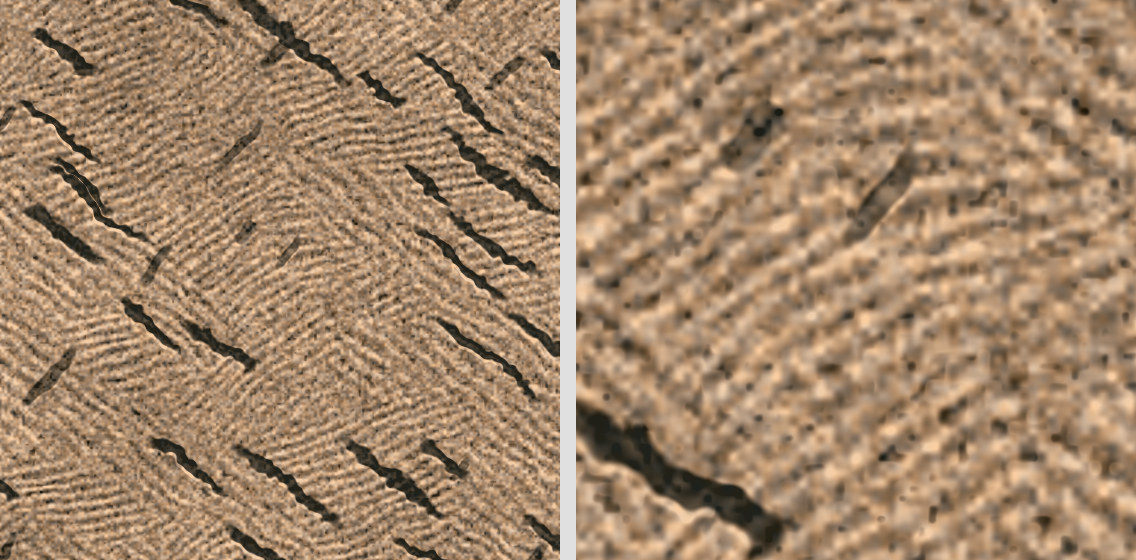
Left: the whole. Right: its middle third, enlarged.
Give the GLSL for this texture, as a WebGL 1 fragment shader.

```glsl
precision highp float;

uniform vec2 u_resolution;

const vec3 SHADOW = vec3(0.24, 0.20, 0.14);
const vec3 SAND = vec3(0.63, 0.51, 0.40);
const vec3 HIGHLIGHT = vec3(0.87, 0.73, 0.59);
const vec3 CREVICE = vec3(0.15, 0.16, 0.14);
const float GRAIN_ANGLE = -0.66;
const vec2 LIGHT_STEP = vec2(0.0015, 0.0058);

float hash(vec2 p) {
  vec3 q = fract(p.xyx * 0.1031);
  q += dot(q, q.yzx + 33.33);
  return fract((q.x + q.y) * q.z);
}

float noise(vec2 p) {
  vec2 i = floor(p);
  vec2 f = fract(p);
  f = f * f * (3.0 - 2.0 * f);
  float low = mix(hash(i), hash(i + vec2(1.0, 0.0)), f.x);
  float high = mix(hash(i + vec2(0.0, 1.0)), hash(i + 1.0), f.x);
  return mix(low, high, f.y);
}

float fbm(vec2 p) {
  float sum = 0.0;
  float amplitude = 0.5;
  for (int i = 0; i < 4; i++) {
    sum += amplitude * noise(p);
    p = p * 2.03 + 17.3;
    amplitude *= 0.5;
  }
  return sum;
}

// Coordinates along and across a direction
vec2 alignTo(vec2 p, float angle) {
  float c = cos(angle);
  float s = sin(angle);
  return vec2(c * p.x + s * p.y, c * p.y - s * p.x);
}

// Blended patches of ridges, each patch with its own direction
float ripples(vec2 p, float patchScale) {
  vec2 g = alignTo(p, GRAIN_ANGLE) * patchScale * vec2(0.75, 1.2);
  vec2 cell = floor(g);
  float wobble = 5.0 * noise(p * 13.0) + 2.2 * noise(p * 42.0);
  float sum = 0.0;
  float total = 0.0;
  for (int y = -1; y <= 1; y++) {
    for (int x = -1; x <= 1; x++) {
      vec2 id = cell + vec2(float(x), float(y));
      vec2 d = g - id - vec2(hash(id + 3.1), hash(id + 8.7));
      float weight = exp(-9.0 * dot(d, d));
      float lengthwise = step(hash(id + 21.4), 0.38);
      float angle = mix(0.15 + 0.65 * hash(id + 5.9), GRAIN_ANGLE, lengthwise);
      float frequency = mix(310.0, 235.0, lengthwise);
      float phase = alignTo(p, angle).y * frequency + wobble + 6.28 * hash(id);
      sum += weight * (0.5 + 0.5 * sin(phase));
      total += weight;
    }
  }
  return sum / (total + 0.0001);
}

// Scattered tapering cuts running along the x axis of q
float grooves(vec2 q, vec2 cellSize, float seed, float presence) {
  vec2 cell = floor(q / cellSize);
  float depth = 0.0;
  for (int y = -1; y <= 1; y++) {
    for (int x = -1; x <= 1; x++) {
      vec2 id = cell + vec2(float(x), float(y));
      vec2 jitter = vec2(hash(id + seed), hash(id + seed + 4.6));
      vec2 d = q - (id + jitter) * cellSize;
      float halfLength = cellSize.x * (0.2 + 0.36 * hash(id + seed + 9.2));
      float along = abs(d.x) / halfLength;
      float halfWidth = mix(0.010, 0.017, hash(id + seed + 2.3));
      float taper = max(1.0 - along * along, 0.0);
      float cut = taper * (1.0 - smoothstep(0.15, 1.0, abs(d.y) / halfWidth));
      float present = step(hash(id + seed + 13.7), presence);
      depth = max(depth, present * smoothstep(0.0, 0.55, cut));
    }
  }
  return depth;
}

float crevices(vec2 p) {
  vec2 ragged = vec2(fbm(p * 9.0), fbm(p * 9.0 + 40.0)) - 0.47;
  vec2 q = p + 0.055 * ragged + 0.008 * (noise(p * 75.0) - 0.5);
  float main = grooves(alignTo(q, GRAIN_ANGLE), vec2(0.27, 0.095), 31.0, 0.62);
  float cross = grooves(alignTo(q, 0.85), vec2(0.14, 0.16), 57.0, 0.28);
  return max(main, 0.55 * cross);
}

float relief(vec2 p, float depth) {
  return 0.75 * ripples(p, 7.0) + 1.1 * fbm(p * 24.0) - 0.8 * depth;
}

vec3 stoneColor(float tone) {
  vec3 color = mix(SHADOW, SAND, clamp((tone - 0.24) / 0.39, -0.35, 1.0));
  return mix(color, HIGHLIGHT, clamp((tone - 0.63) / 0.24, 0.0, 1.35));
}

void main() {
  vec2 p = gl_FragCoord.xy / min(u_resolution.x, u_resolution.y);
  float depth = crevices(p);
  float height = relief(p, depth);
  vec2 lit = p + LIGHT_STEP;
  float slope = height - relief(lit, crevices(lit));

  // Relief light, broad variation and sandy grain
  float grain = 0.65 * noise(p * 190.0) + 0.35 * noise(p * 115.0 + 60.0) - 0.5;
  float pits = smoothstep(0.55, 0.95, noise(p * 165.0 + 90.0));
  float tone = 0.66 + 0.27 * slope + 0.5 * grain + 0.2 * (fbm(p * 4.0) - 0.47);
  tone -= 0.28 * pits * (1.0 - smoothstep(0.4, 1.2, height)) + 0.36 * depth;

  vec3 color = stoneColor(tone);
  color += 0.07 * (noise(p * 170.0 + 25.0) - 0.5) * vec3(-1.0, 0.0, 1.0);
  color = mix(color, CREVICE, 0.55 * depth);
  gl_FragColor = vec4(clamp(color, 0.0, 1.0), 1.0);
}
```
